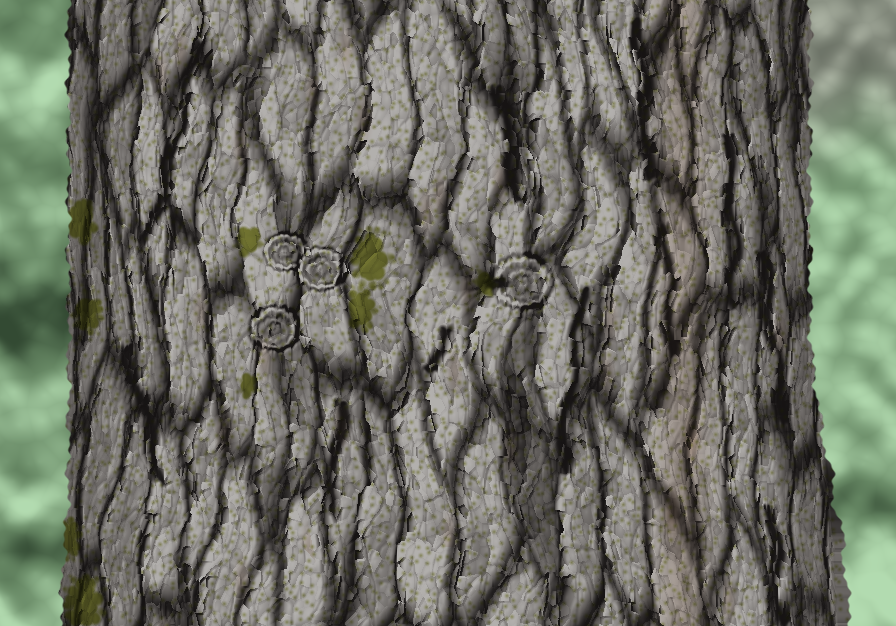
Write a Shadertoy shader that draws this texture.

```glsl
const vec3 BARK_DARK = vec3(0.085, 0.075, 0.075);
const vec3 BARK_MID = vec3(0.41, 0.395, 0.385);
const vec3 BARK_LIGHT = vec3(0.70, 0.69, 0.68);
const vec3 BARK_BROWN = vec3(0.40, 0.31, 0.25);
const vec3 MOSS_COLOR = vec3(0.27, 0.28, 0.07);
const vec3 LEAF_DARK = vec3(0.20, 0.29, 0.20);
const vec3 LEAF_MID = vec3(0.40, 0.53, 0.39);
const vec3 LEAF_LIGHT = vec3(0.70, 0.86, 0.69);
const vec2 PLATE_SCALE = vec2(15.0, 3.4);
const vec2 SLAB_SCALE = vec2(36.0, 13.0);
const vec2 FLAKE_SCALE = vec2(85.0, 48.0);
const vec2 LIGHT_STEP = vec2(-0.0028, 0.0032);
const float RELIEF = 0.62;
const float FISSURE_WIDTH = 0.012;
const vec2 HOLLOW = vec2(0.793, 0.545);

// Deep cracks: start and end points
const vec4 FISSURES[12] = vec4[12](
    vec4(0.32, 0.93, 0.276, 0.757), vec4(0.276, 0.757, 0.24, 0.617),
    vec4(0.205, 0.44, 0.257, 0.235), vec4(0.545, 0.35, 0.53, 0.18),
    vec4(0.71, 0.47, 0.69, 0.41), vec4(0.80, 0.85, 0.83, 0.68),
    vec4(1.02, 0.96, 1.035, 0.72), vec4(1.063, 0.63, 1.073, 0.44),
    vec4(1.166, 0.78, 1.175, 0.515), vec4(1.216, 0.59, 1.254, 0.33),
    vec4(0.933, 0.53, 0.896, 0.25), vec4(1.231, 0.18, 1.246, 0.01));
// Centre and radius
const vec3 KNOTS[4] = vec3[4](vec3(0.834, 0.549, 0.043), vec3(0.455, 0.597, 0.03),
    vec3(0.512, 0.57, 0.034), vec3(0.438, 0.475, 0.035));
const vec3 MOSS[9] = vec3[9](vec3(0.593, 0.586, 0.05), vec3(0.575, 0.505, 0.038),
    vec3(0.397, 0.614, 0.03), vec3(0.397, 0.384, 0.022), vec3(0.13, 0.645, 0.04),
    vec3(0.14, 0.50, 0.035), vec3(0.135, 0.035, 0.05), vec3(0.107, 0.14, 0.035),
    vec3(0.774, 0.547, 0.024));

vec2 hash2(vec2 p) {
    return fract(sin(vec2(dot(p, vec2(127.1, 311.7)), dot(p, vec2(269.5, 183.3)))) * 43758.5);
}

// Nearest distance, distance to the cell border, random cell value
vec3 cellular(vec2 p) {
    vec2 cell = floor(p);
    float near = 9.0, second = 9.0, id = 0.0;
    for (int j = -1; j <= 1; j++)
    for (int i = -1; i <= 1; i++) {
        vec2 c = cell + vec2(i, j);
        vec2 rnd = hash2(c);
        float d = length(c + rnd - p);
        if (d < near) { second = near; near = d; id = fract(rnd.x * 7.3 + rnd.y); }
        else second = min(second, d);
    }
    return vec3(near, second - near, id);
}

float segmentDistance(vec2 p, vec2 a, vec2 b) {
    vec2 ab = b - a;
    return length(p - a - ab * clamp(dot(p - a, ab) / dot(ab, ab), 0.0, 1.0));
}

float band(float x, float center, float width) {
    float d = (x - center) / width;
    return exp(-d * d);
}

// Left and right outline of the trunk at height y
vec2 trunkEdges(float y) {
    float rough = 0.003 * sin(y * 71.0) + 0.002 * sin(y * 163.0 + 2.0) + 0.0015 * sin(y * 331.0);
    float flare = smoothstep(0.5, 0.0, y);
    return vec2(0.109 - 0.012 * smoothstep(0.25, 0.0, y) + rough,
                1.293 + 0.062 * flare + 0.004 * sin(y * 57.0) * flare - rough);
}

float barkHeight(vec2 p) {
    // Unroll the trunk and bend the grain
    float s = clamp((p.x - 0.705) / (0.6 + 0.03 * smoothstep(0.5, 0.0, p.y)), -1.0, 1.0);
    vec2 q = vec2(0.705 + 0.6 * asin(0.9 * s), p.y);
    q.x += 0.012 * sin(q.y * 9.0 + q.x * 5.0) + 0.005 * sin(q.y * 31.0 + q.x * 17.0);
    for (int i = 0; i < 4; i++) {
        vec2 d = p - KNOTS[i].xy;
        q += 0.45 * d * exp(-dot(d, d) / (3.0 * KNOTS[i].z * KNOTS[i].z));
    }
    // Flakes make the borders of slabs and plates ragged
    vec3 flake = cellular(q * FLAKE_SCALE);
    vec2 jag = vec2(flake.z - 0.5, flake.x - 0.5) * 0.008;
    vec3 slab = cellular((q + jag) * SLAB_SCALE);
    vec3 plate = cellular((q + jag + vec2(slab.z - 0.5, 0.0) * 0.012) * PLATE_SCALE);
    float h = 0.06 + 0.50 * smoothstep(0.0, 0.33, plate.y) + 0.10 * plate.z;
    h += (0.24 * slab.z + 0.12 * smoothstep(0.0, 0.2, slab.y)) * (0.4 + 0.6 * h);
    h += 0.17 * (flake.z - 0.5) + 0.12 * (0.5 - flake.x);

    for (int i = 0; i < 12; i++) {
        vec4 f = FISSURES[i];
        vec2 bend = vec2(0.006 * sin(p.y * 45.0 + f.x * 40.0), 0.0);
        float d = segmentDistance(p + jag * 1.5 + bend, f.xy, f.zw);
        h *= mix(0.12, 1.0, smoothstep(0.1, 1.3, d / FISSURE_WIDTH));
    }
    // Ringed knots with a dark rim
    for (int i = 0; i < 4; i++) {
        vec2 d = p - KNOTS[i].xy + jag * 0.8;
        float r = length(d * vec2(1.0, 1.12)) / KNOTS[i].z;
        float rings = 0.46 + 0.13 * sin(r * 15.0 + 2.0 * sin(d.y * 60.0)) + 0.3 * (flake.z - 0.5);
        h = mix(h, rings, 0.75 * (1.0 - smoothstep(0.8, 1.05, r)));
        h += 0.22 * band(r, 0.92, 0.09) - 0.34 * band(r, 1.13, 0.11);
    }
    h *= mix(0.1, 1.0, smoothstep(0.4, 1.3, length((p - HOLLOW + jag) * vec2(0.8, 1.3)) / 0.017));
    return clamp(h, 0.0, 1.0);
}

vec3 barkColor(vec2 p, vec2 edges) {
    float h = barkHeight(p);
    float tone = h + RELIEF * (h - barkHeight(p + LIGHT_STEP));
    float s = (p.x - edges.x) / (edges.y - edges.x);
    tone *= mix(0.62, 1.0, smoothstep(0.0, 0.13, s) * smoothstep(1.0, 0.84, s));
    tone = clamp(tone, 0.0, 1.0);
    vec3 col = mix(BARK_DARK, BARK_MID, smoothstep(0.0, 0.55, tone));
    col = mix(col, BARK_LIGHT, smoothstep(0.45, 1.0, tone));
    // Rusty streaks and moss
    vec3 stain = cellular(p * vec2(26.0, 9.0));
    float rust = 0.3 * band(p.x, 1.09, 0.045) + 0.3 * step(0.9, stain.z) * smoothstep(0.5, 0.0, stain.x);
    col = mix(col, BARK_BROWN * (0.3 + tone), rust);
    float tuft = cellular(p * 65.0).x, moss = 0.0;
    for (int i = 0; i < 9; i++)
        moss = max(moss, 1.0 - length((p - MOSS[i].xy) * vec2(1.3, 0.9)) / MOSS[i].z);
    return mix(col, MOSS_COLOR * (0.35 + 1.1 * tone), 0.85 * smoothstep(0.1, 0.5, moss + 0.35 - 0.6 * tuft));
}

// Out-of-focus foliage
vec3 foliage(vec2 p) {
    float y = p.y + 0.015 * sin(p.x * 35.0);
    float left = 0.45 + 0.4 * band(y, 0.86, 0.06) + 0.2 * band(y, 0.66, 0.05) - 0.4 * band(y, 0.49, 0.06)
               + 0.3 * band(y, 0.36, 0.07) + 0.4 * band(y, 0.21, 0.035) - 0.2 * band(y, 0.13, 0.03)
               + 0.35 * band(y, 0.0, 0.07);
    float right = 0.72 - 0.15 * band(y, 0.9, 0.12) - 0.4 * band(y, 0.19, 0.045) + 0.28 * band(y, 0.04, 0.07);
    float rightSide = step(0.7, p.x);
    float light = mix(left, right, rightSide);
    light += 0.07 * sin(p.x * 61.0 + 4.0 * sin(y * 17.0)) + 0.06 * sin(y * 63.0 + p.x * 40.0);
    light += 0.16 * (0.5 - cellular(p * vec2(22.0, 27.0)).x);
    vec3 col = mix(LEAF_DARK, LEAF_MID, smoothstep(0.0, 0.5, light));
    col = mix(col, LEAF_LIGHT, smoothstep(0.4, 1.0, light));
    float grey = dot(col, vec3(0.333));
    return mix(col, vec3(grey) * vec3(1.02, 1.0, 0.96), 0.75 * rightSide * smoothstep(0.68, 0.92, y));
}

void mainImage(out vec4 fragColor, in vec2 fragCoord) {
    vec2 p = fragCoord / iResolution.y;
    p.x *= 1.43 * iResolution.y / iResolution.x;
    vec2 edges = trunkEdges(p.y);
    float aa = 1.2 / iResolution.y;
    float trunk = smoothstep(-aa, aa, min(p.x - edges.x, edges.y - p.x));
    fragColor = vec4(mix(foliage(p), barkColor(p, edges), trunk), 1.0);
}
```
